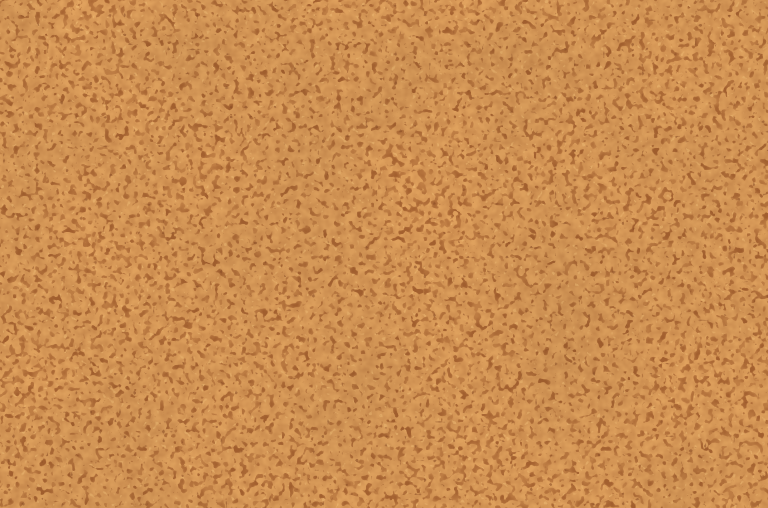
Reproduce this texture procedurally as a WebGL 2 fragment shader.

```glsl
#version 300 es
precision highp float;
// Cork sheet: warm tan ground with small, wormy brown grains and pale flecks.

uniform vec2 u_resolution;
out vec4 fragColor;

// Colours
const vec3 GROUND_SHADE = vec3(0.772, 0.525, 0.292);
const vec3 GROUND_LIGHT = vec3(0.862, 0.622, 0.360);
const vec3 GRAIN_BROWN  = vec3(0.740, 0.488, 0.264);
const vec3 GRAIN_DEEP   = vec3(0.630, 0.370, 0.180);
const vec3 FLECK_PALE   = vec3(0.900, 0.690, 0.420);
const vec3 SPECK_DARK   = vec3(0.530, 0.290, 0.140);

// Feature frequencies, in cells per canvas height
const float GRAIN_FREQ  = 74.0;
const float DETAIL_FREQ = 112.0;
const float MOTTLE_FREQ = 50.0;
const float TONE_FREQ   = 34.0;
const float CLOUD_FREQ  = 3.5;
const float FLECK_FREQ  = 105.0;

// Coverage and softness
const float GRAIN_LEVEL = 0.180;
const float FLECK_LEVEL = 0.43;
const float SPECK_LEVEL = 0.48;
const float MIN_EDGE    = 0.055;
const float WARP_AMOUNT = 0.003;
const float CLOUD_DEPTH = 0.042;

uint hashCell(ivec2 cell, uint seed) {
  uvec2 c = uvec2(cell);
  uint h = c.x * 1597u ^ c.y * 51749u ^ seed * 7919u;
  h = (h ^ (h >> 16)) * 73244475u;
  h = (h ^ (h >> 15)) * 73244475u;
  return h ^ (h >> 16);
}

vec2 gradientAt(ivec2 cell, uint seed) {
  float angle = float(hashCell(cell, seed) & 65535u) * 6.28319 / 65536.0;
  return vec2(cos(angle), sin(angle));
}

float gradientNoise(vec2 p, uint seed) {
  ivec2 cell = ivec2(floor(p));
  vec2 f = fract(p);
  vec2 w = f * f * f * (f * (f * 6.0 - 15.0) + 10.0);
  float a = dot(gradientAt(cell, seed), f);
  float b = dot(gradientAt(cell + ivec2(1, 0), seed), f - vec2(1, 0));
  float c = dot(gradientAt(cell + ivec2(0, 1), seed), f - vec2(0, 1));
  float d = dot(gradientAt(cell + ivec2(1, 1), seed), f - vec2(1, 1));
  return mix(mix(a, b, w.x), mix(c, d, w.x), w.y);
}

// Antialiased threshold that keeps a slightly soft rim
float cover(float value, float level) {
  float edge = max(0.6 * fwidth(value), MIN_EDGE);
  return smoothstep(level - edge, level + edge, value);
}

void main() {
  vec2 p = gl_FragCoord.xy / u_resolution.y;
  mat2 turn = mat2(0.8, 0.6, -0.6, 0.8);
  vec2 q = turn * p;

  // Broad clouds shift both brightness and grain density
  float cloud = gradientNoise(q * CLOUD_FREQ, 1u)
              + 0.6 * gradientNoise(p * CLOUD_FREQ * 2.7, 2u);

  // Mottled ground
  float mottle = gradientNoise(q * MOTTLE_FREQ, 3u)
               + 0.5 * gradientNoise(p * DETAIL_FREQ, 4u);
  vec3 color = mix(GROUND_SHADE, GROUND_LIGHT,
                   clamp(0.63 + 0.75 * mottle, 0.0, 1.0));

  // Pale flecks between the grains
  float fleck = gradientNoise(q * FLECK_FREQ, 5u);
  color = mix(color, FLECK_PALE, 0.7 * cover(fleck, FLECK_LEVEL));

  // Wormy grains: two turned noise layers, gently warped
  vec2 warp = WARP_AMOUNT * vec2(gradientNoise(p * TONE_FREQ, 6u),
                                 gradientNoise(p * TONE_FREQ, 7u));
  float grain = 0.78 * gradientNoise((p + warp) * GRAIN_FREQ, 8u)
              + 0.58 * gradientNoise((q + warp) * DETAIL_FREQ, 9u);
  float grainMask = cover(grain - 0.12 * cloud, GRAIN_LEVEL);
  float depth = 0.30 + 1.2 * gradientNoise(q * TONE_FREQ, 10u)
              + 0.9 * (grain - GRAIN_LEVEL);
  vec3 grainColor = mix(GRAIN_BROWN, GRAIN_DEEP, clamp(depth, 0.0, 1.0));
  color = mix(color, grainColor, grainMask);

  // Rare dark specks
  float speck = gradientNoise(p * FLECK_FREQ + 31.7, 11u);
  color = mix(color, SPECK_DARK, 0.55 * cover(speck, SPECK_LEVEL));

  color *= 1.0 - CLOUD_DEPTH * cloud;
  fragColor = vec4(color, 1.0);
}
```
